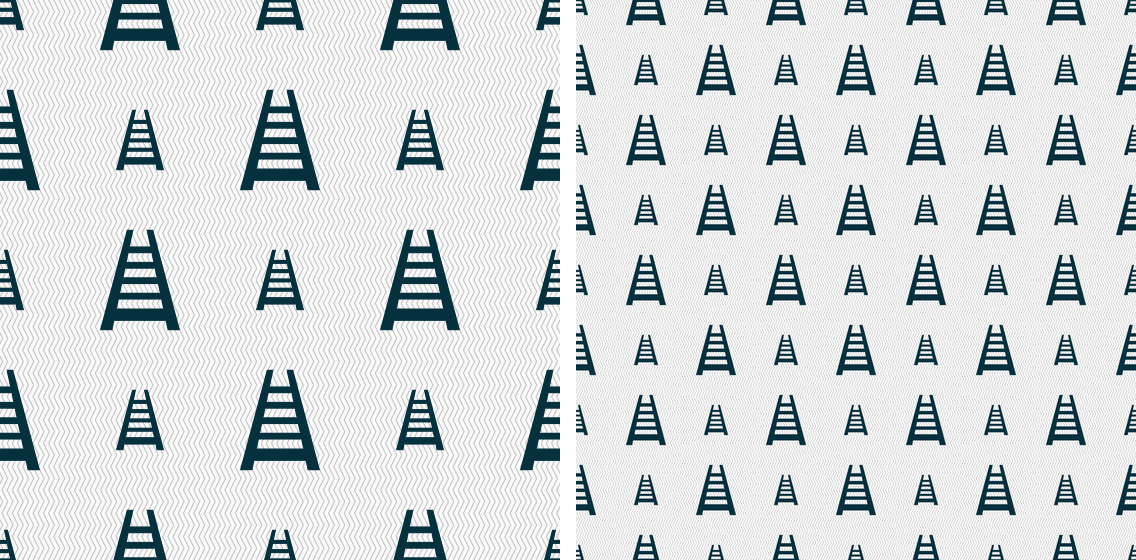
Left, the tile; right, the same tile 2 across and 2 down.
This pattern is drawn by a WebGL 2 fragment shader. Its source:

```glsl
#version 300 es
precision highp float;

uniform vec2 u_resolution;
out vec4 fragColor;

// Signed distance to a tapered ladder spanning y = -1 to 1
float ladderDistance(vec2 p) {
  float x = abs(p.x);
  float outer = (x - (0.529 - 0.268 * p.y)) * 0.966;
  float inner = ((0.34 - 0.21 * p.y) - x) * 0.979;

  // Broad bottom rung, then four thin ones
  float rungs = abs(p.y + 0.69) - 0.123;
  for (int i = 0; i < 4; i++) {
    float rungY = 0.60 - 0.307 * float(i);
    rungs = min(rungs, abs(p.y - rungY) - 0.068);
  }
  return max(max(outer, min(inner, rungs)), abs(p.y) - 1.0);
}

// Coverage of thin upright zigzag lines
float zigzagLines(vec2 uv, float pixel) {
  float wave = abs(fract(uv.y * 24.0) - 0.5) * 2.0;
  float phase = fract((uv.x + wave * 0.0104) * 108.0);
  float d = abs(phase - 0.5) / 108.0 * 0.894;
  return 1.0 - smoothstep(-0.5, 0.5, (d - 0.0011) / pixel);
}

void main() {
  vec2 uv = gl_FragCoord.xy / u_resolution;
  float pixel = 1.0 / min(u_resolution.x, u_resolution.y);

  // Lined ground
  vec3 paper = vec3(0.98);
  vec3 lineGrey = vec3(0.79);
  vec3 color = mix(paper, lineGrey, zigzagLines(uv, pixel));

  // Large and small ladders alternate like a checkerboard
  vec2 grid = uv * 4.0;
  vec2 cell = floor(grid + 0.5);
  float isLarge = mod(cell.x + cell.y, 2.0);
  float size = mix(0.216, 0.359, isLarge);
  float d = ladderDistance((grid - cell) / size) * size / 4.0;

  vec3 darkTeal = vec3(0.02, 0.19, 0.245);
  color = mix(color, darkTeal, 1.0 - smoothstep(-0.6, 0.6, d / pixel));
  fragColor = vec4(color, 1.0);
}
```
